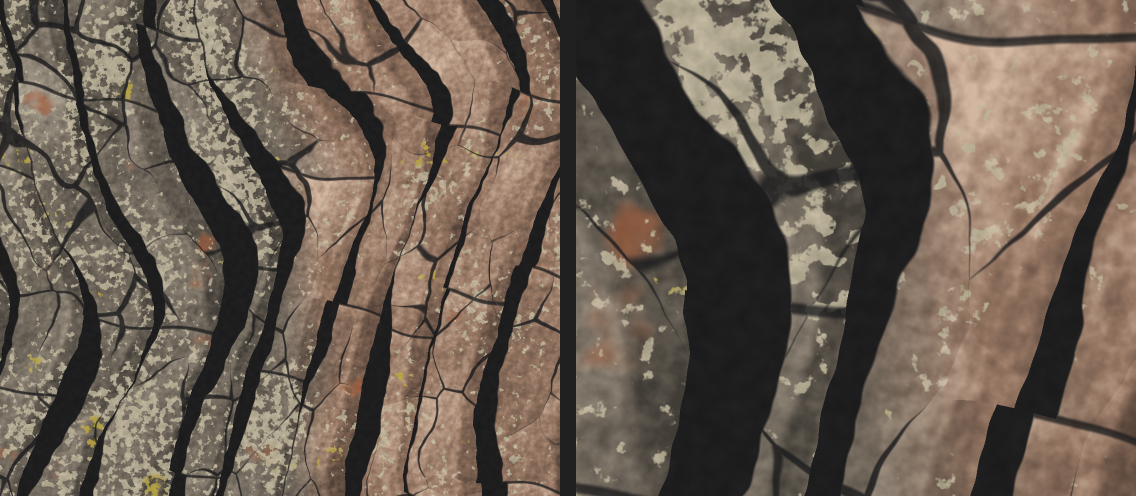
Left, the full canvas; right, a detail of the centre.
Write a WebGL 2 fragment shader that draws this texture.

```glsl
#version 300 es
precision highp float;

uniform vec2 u_resolution;
out vec4 fragColor;

const float COLUMN_WIDTH = 0.15;
const float BLOCKS_PER_UNIT = 2.3;
const vec2 LIGHT = vec2(-0.6, 0.8);

float hash(vec2 p) {
    vec3 q = fract(p.xyx * vec3(0.1031, 0.1030, 0.0973));
    q += dot(q, q.yzx + 33.33);
    return fract((q.x + q.y) * q.z);
}

vec2 hash2(vec2 p) {
    return vec2(hash(p + 17.3), hash(p + 71.9));
}

float cornerSlope(vec2 cell, vec2 offset) {
    float a = 6.2832 * hash(cell);
    return dot(vec2(cos(a), sin(a)), offset);
}

// Gradient noise, roughly -0.7 to 0.7
float noise(vec2 p) {
    vec2 i = floor(p), f = p - i;
    vec2 w = f * f * f * (f * (f * 6.0 - 15.0) + 10.0);
    vec2 e = vec2(1.0, 0.0);
    return mix(mix(cornerSlope(i, f), cornerSlope(i + e, f - e), w.x),
               mix(cornerSlope(i + e.yx, f - e.yx), cornerSlope(i + 1.0, f - 1.0), w.x), w.y);
}

float fbm(vec2 p, int octaves) {
    float sum = 0.0, amp = 0.6;
    for (int i = 0; i < octaves; i++) {
        sum += amp * noise(p);
        p = mat2(1.6, 1.2, -1.2, 1.6) * p + 5.7;
        amp *= 0.55;
    }
    return sum;
}

// Fracture cells: x = gap to the nearest border, y = random value, z = tilt towards the light
vec3 fracture(vec2 p) {
    vec2 base = floor(p), nearest = vec2(0.0), id = vec2(0.0);
    float d1 = 9.0, d2 = 9.0;
    for (int y = -1; y <= 1; y++)
    for (int x = -1; x <= 1; x++) {
        vec2 cell = base + vec2(x, y);
        vec2 r = cell + 0.1 + 0.8 * hash2(cell) - p;
        float d = length(r);
        if (d < d1) { d2 = d1; d1 = d; nearest = r; id = cell; }
        else d2 = min(d2, d);
    }
    return vec3(d2 - d1, hash(id + 3.1), dot(-nearest, LIGHT));
}

// Columns bow outwards, higher up towards the right
float bow(vec2 p) {
    float d = p.y - mix(0.36, 0.8, smoothstep(0.25, 1.05, p.x));
    return -0.23 * d * d / (d * d + 0.1);
}

float columnEdge(float i, float y) {
    float block = floor(y * BLOCKS_PER_UNIT + 5.0 * hash(vec2(i, 2.0)));
    return COLUMN_WIDTH * (i + 0.45 * (hash(vec2(i, 9.0)) - 0.5))
         + 0.03 * (hash(vec2(i, block + 30.0)) - 0.5);
}

vec3 ramp(vec3 low, vec3 mid, vec3 high, float t) {
    return t < 0.5 ? mix(low, mid, max(t, 0.0) * 2.0) : mix(mid, high, min(t * 2.0 - 1.0, 1.0));
}

vec3 rockFace(vec2 p) {
    // Bent column coordinates
    float u = p.x - bow(p) + 0.035 * noise(p * 3.0) + 0.012 * noise(p * 11.0) + 0.004 * noise(p * 45.0);
    float y = p.y + 0.2 * p.x + 0.03 * noise(p * 7.0);
    float column = floor(u / COLUMN_WIDTH);
    if (u < columnEdge(column, y)) column -= 1.0;
    else if (u >= columnEdge(column + 1.0, y)) column += 1.0;
    float left = u - columnEdge(column, y);
    float right = columnEdge(column + 1.0, y) - u;
    float level = y * BLOCKS_PER_UNIT + 5.0 * hash(vec2(column, 2.0));
    float ledge = fract(level);
    float block = hash(vec2(column + 50.0, floor(level)));

    // Broken ground at the upper left, warm bare stone at the right
    float rubble = smoothstep(0.3, 0.7, p.y - 0.9 * p.x + 0.15 * noise(p * 4.0));
    float warm = smoothstep(0.45, 0.66, p.x + 0.3 * noise(p * 2.7 + 4.0) + 0.22 * (block - 0.5));
    vec3 facet = fracture(vec2(u * 7.5, p.y * 5.5) + 0.3 * noise(p * 9.0));

    // Relief, facets, streaks and grain
    float relief = fbm(p * 11.0, 5) - fbm((p + LIGHT * 0.006) * 11.0, 5);
    float streak = fbm(vec2(u * 32.0, p.y * 3.0), 3);
    float grain = fbm(p * 75.0, 3);
    float tone = 0.5 + 0.9 * relief + 0.3 * streak + 0.35 * grain + 0.35 * fbm(p * 5.0, 3);
    tone += mix(0.15, 0.42, rubble) * (facet.y - 0.5 + 0.7 * facet.z) + 0.2 * (block - 0.5);
    tone += 0.13 * smoothstep(0.92, 1.0, ledge);
    float turn = 0.03 + 0.04 * noise(vec2(column * 5.3, y * 3.0));
    tone -= 0.3 * smoothstep(turn + 0.006, turn - 0.006, right);
    vec3 grey = ramp(vec3(0.25, 0.235, 0.21), vec3(0.45, 0.415, 0.37), vec3(0.66, 0.62, 0.56), tone);
    vec3 bare = ramp(vec3(0.33, 0.26, 0.22), vec3(0.57, 0.45, 0.375), vec3(0.83, 0.72, 0.63), tone + 0.1);
    vec3 colour = mix(grey, bare, warm);

    // Rust stains and crusts of lichen
    float rust = smoothstep(0.3, 0.45, fbm(p * 6.0 + 31.0, 4));
    colour = mix(colour, vec3(0.66, 0.36, 0.22), 0.6 * rust);
    float patches = fbm(vec2(u * 8.0, p.y * 4.0) + 12.0, 3);
    float lichen = smoothstep(0.1, 0.22, fbm(p * 60.0 + 8.0, 4) + 0.75 * patches - 0.16 * warm + 0.02);
    vec3 crust = mix(vec3(0.66, 0.64, 0.54), vec3(0.84, 0.79, 0.69), 0.5 + grain);
    crust = mix(crust, vec3(0.74, 0.66, 0.25), smoothstep(0.32, 0.45, noise(p * 8.0 + 40.0)));
    colour = mix(colour, crust, 0.85 * lichen);

    // Joints between blocks and fragments
    float gap = mix(0.012, 0.05, rubble) + 0.11 * noise(p * 6.0 + 20.0);
    float joint = 0.85 * smoothstep(gap + 0.025, gap - 0.01, facet.x);
    float seam = min(ledge, 1.0 - ledge) / BLOCKS_PER_UNIT;
    joint = max(joint, 0.8 * smoothstep(0.0045, 0.0015, seam));
    joint = max(joint, 0.8 * smoothstep(0.005, 0.002, left));

    // Deep shadow cast across the left side of each column
    float reach = 0.4 + 1.4 * noise(vec2(column * 7.3 + 1.7, y * 2.4));
    reach = 0.068 * clamp(reach, -0.1, 1.0) * (1.0 - 0.6 * rubble) + 0.005 * noise(p * 28.0);
    float shade = max(joint, smoothstep(0.0015, -0.0015, left - reach));
    return mix(colour, vec3(0.115, 0.115, 0.12) + 0.03 * grain, shade);
}

void main() {
    // Four samples per pixel
    vec3 sum = vec3(0.0);
    for (int i = 0; i < 4; i++) {
        vec2 offset = vec2(i & 1, i >> 1) * 0.5 - 0.25;
        sum += rockFace((gl_FragCoord.xy + offset) / u_resolution.y);
    }
    fragColor = vec4(sum * 0.25, 1.0);
}
```
